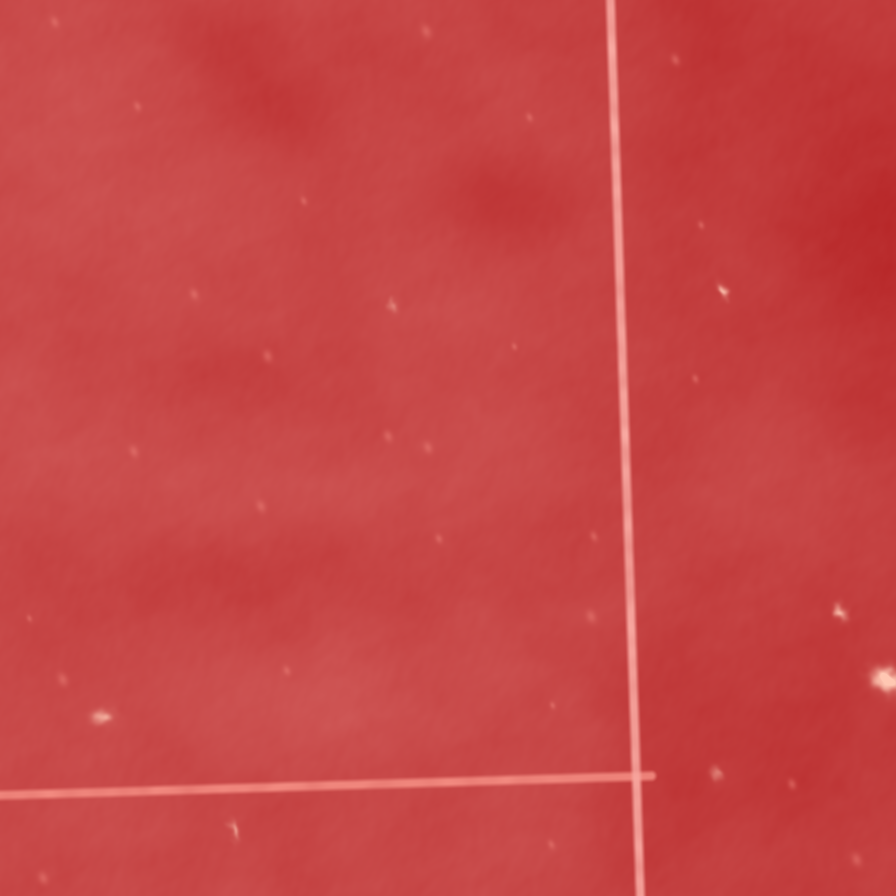
Reproduce this texture procedurally as a three.js fragment shader.

```glsl
varying vec2 vUv;

const vec3 DEEP_RED = vec3(0.72, 0.155, 0.16);
const vec3 PALE_RED = vec3(0.82, 0.36, 0.355);
const vec3 LINE_PINK = vec3(0.97, 0.65, 0.62);
const vec3 LINE_SALMON = vec3(0.95, 0.54, 0.50);
const vec3 CHIP_CREAM = vec3(1.0, 0.78, 0.70);

const vec2 UPRIGHT_TOP = vec2(0.681, 1.01);
const vec2 UPRIGHT_FOOT = vec2(0.715, -0.01);
const vec2 LEVEL_LEFT = vec2(-0.01, 0.112);
const vec2 LEVEL_RIGHT = vec2(0.727, 0.134);
const float LINE_HALF_WIDTH = 0.0048;
const float LINE_SOFTNESS = 0.0032;

const float CLOUD_AMOUNT = 0.30;
const float STREAK_AMOUNT = 0.13;
const float GRAIN_AMOUNT = 0.07;
const float SPECK_CELLS = 11.0;
const float SPECK_DENSITY = 0.22;

vec2 hash2(vec2 p) {
  vec3 q = fract(p.xyx * vec3(0.1031, 0.1030, 0.0973));
  q += dot(q, q.yzx + 33.33);
  return fract((q.xx + q.yz) * q.zy);
}

float cornerSlope(vec2 cell, vec2 offset) {
  return dot(hash2(cell) * 2.0 - 1.0, offset);
}

float gradientNoise(vec2 p) {
  vec2 i = floor(p), f = fract(p);
  vec2 u = f * f * f * (f * (f * 6.0 - 15.0) + 10.0);
  vec2 e = vec2(1.0, 0.0);
  return mix(
    mix(cornerSlope(i, f), cornerSlope(i + e, f - e), u.x),
    mix(cornerSlope(i + e.yx, f - e.yx), cornerSlope(i + 1.0, f - 1.0), u.x), u.y);
}

float fbm(vec2 p) {
  float sum = 0.0, amp = 0.6;
  for (int i = 0; i < 5; i++) {
    sum += amp * gradientNoise(p);
    p = mat2(1.6, 1.2, -1.2, 1.6) * p + 7.3;
    amp *= 0.52;
  }
  return sum;
}

vec2 rotate(vec2 p, float angle) {
  float c = cos(angle), s = sin(angle);
  return vec2(c * p.x + s * p.y, c * p.y - s * p.x);
}

// Soft elliptical stain, 1 at its centre
float stain(vec2 p, vec2 centre, vec2 radius, float angle) {
  vec2 d = rotate(p - centre, angle) / radius;
  return exp(-dot(d, d));
}

float segmentDistance(vec2 p, vec2 a, vec2 b) {
  vec2 ab = b - a;
  return length(p - a - ab * clamp(dot(p - a, ab) / dot(ab, ab), 0.0, 1.0));
}

float paintedLine(vec2 p, vec2 a, vec2 b) {
  float d = segmentDistance(p, a, b);
  return 1.0 - smoothstep(LINE_HALF_WIDTH - LINE_SOFTNESS, LINE_HALF_WIDTH + LINE_SOFTNESS, d);
}

// Broad light and dark areas of the floor
float floorTone(vec2 p) {
  vec2 w = p + 0.035 * vec2(fbm(p * 5.0), fbm(p * 5.0 + 19.0));
  float tone = mix(0.62, 0.43, smoothstep(0.58, 0.78, w.x));
  tone -= 0.28 * stain(w, vec2(0.31, 0.88), vec2(0.11, 0.05), -0.7);
  tone -= 0.30 * stain(w, vec2(0.56, 0.77), vec2(0.08, 0.055), 0.0);
  tone -= 0.36 * stain(w, vec2(0.99, 0.74), vec2(0.10, 0.20), 0.25);
  tone -= 0.15 * stain(w, vec2(0.27, 0.59), vec2(0.14, 0.05), 0.2);
  tone -= 0.16 * stain(w, vec2(0.27, 0.37), vec2(0.16, 0.05), 0.1);
  tone -= 0.14 * stain(w, vec2(0.84, 0.17), vec2(0.16, 0.10), 0.0);
  tone -= 0.14 * stain(w, vec2(0.60, 0.96), vec2(0.30, 0.08), 0.0);
  tone += 0.15 * stain(w, vec2(0.08, 0.51), vec2(0.15, 0.08), -0.3);
  tone += 0.13 * stain(w, vec2(0.36, 0.45), vec2(0.15, 0.05), 0.2);
  tone += 0.12 * stain(w, vec2(0.10, 0.80), vec2(0.18, 0.10), 0.0);
  tone += 0.11 * stain(w, vec2(0.34, 0.21), vec2(0.25, 0.06), 0.0);
  tone += 0.16 * stain(w, vec2(0.87, 0.43), vec2(0.15, 0.10), -0.4);
  return tone;
}

// Faint scattered specks, one at most per cell
float specks(vec2 p) {
  vec2 cell = floor(p * SPECK_CELLS);
  vec2 pick = hash2(cell + 41.0);
  vec2 centre = (cell + 0.2 + 0.6 * hash2(cell + 5.0)) / SPECK_CELLS;
  float size = mix(0.004, 0.008, pick.y);
  return step(pick.x, SPECK_DENSITY) * stain(p, centre, vec2(size * 0.7, size), 0.4);
}

// Larger chips in the paint
float chips(vec2 p) {
  vec2 q = p + 0.006 * vec2(gradientNoise(p * 90.0), gradientNoise(p * 90.0 + 31.0));
  float mark = 1.4 * stain(q, vec2(0.990, 0.241), vec2(0.015, 0.011), -0.4);
  mark += 0.75 * stain(q, vec2(0.115, 0.200), vec2(0.011, 0.007), 0.0);
  mark += 0.85 * stain(q, vec2(0.807, 0.676), vec2(0.004, 0.008), 0.5);
  mark += 0.85 * stain(q, vec2(0.938, 0.316), vec2(0.005, 0.009), 0.5);
  mark += 0.60 * stain(q, vec2(0.261, 0.073), vec2(0.004, 0.009), 0.3);
  mark += 0.40 * stain(q, vec2(0.438, 0.659), vec2(0.005, 0.007), 0.0);
  mark += 0.45 * stain(q, vec2(0.800, 0.137), vec2(0.006, 0.007), 0.0);
  return min(mark, 1.0);
}

void main() {
  // Mottled floor with slanted scuffs
  float tone = floorTone(vUv) + CLOUD_AMOUNT * fbm(vUv * 7.0 + 3.0);
  tone += STREAK_AMOUNT * fbm(rotate(vUv, 0.5) * vec2(12.0, 34.0));
  tone += GRAIN_AMOUNT * gradientNoise(rotate(vUv, -0.4) * vec2(110.0, 55.0));
  vec3 colour = mix(DEEP_RED, PALE_RED, clamp(tone, 0.0, 1.15));

  // Marks and lines
  colour = mix(colour, LINE_SALMON, 0.4 * specks(vUv));
  colour = mix(colour, CHIP_CREAM, chips(vUv));
  float wear = 0.9 + 0.25 * gradientNoise(vUv * 45.0);
  colour = mix(colour, LINE_SALMON, wear * paintedLine(vUv, LEVEL_LEFT, LEVEL_RIGHT));
  colour = mix(colour, LINE_PINK, wear * paintedLine(vUv, UPRIGHT_TOP, UPRIGHT_FOOT));
  gl_FragColor = vec4(colour, 1.0);
}
```
